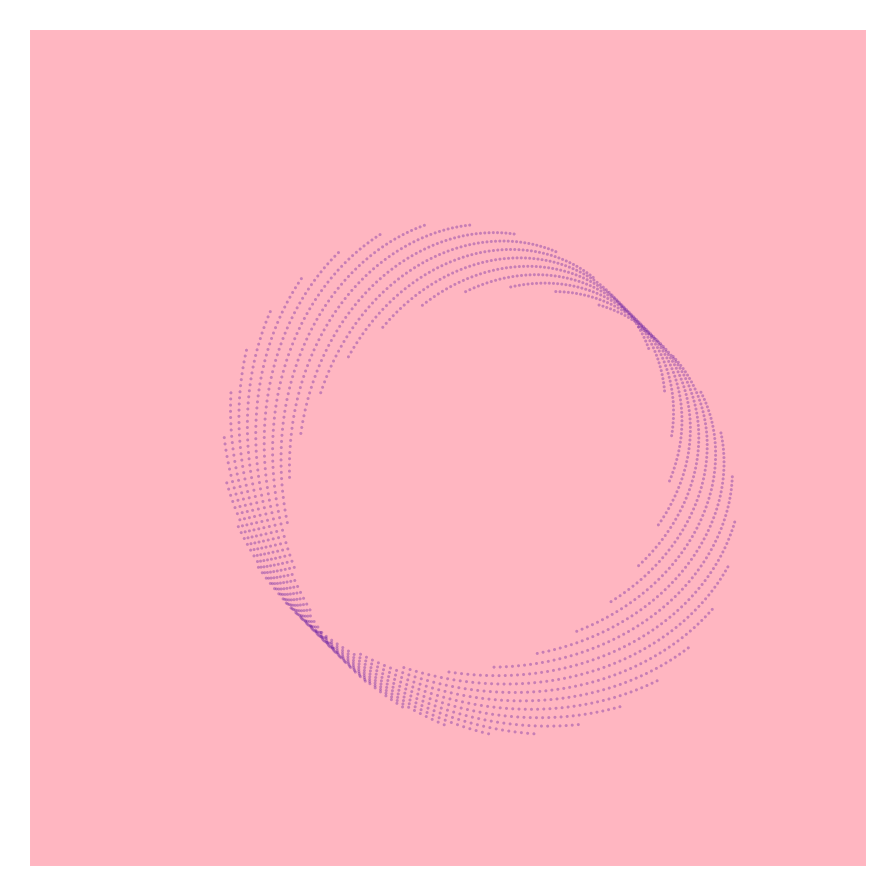
A WebGL 1 fragment shader for this background:

```glsl
precision highp float;
// A pink square in a white margin carries a twisted wreath of fine dots.
// A ring of evenly spaced dots turns while its centre drifts diagonally;
// each step is stamped in translucent violet, so crossings grow darker.

uniform vec2 u_resolution;

const vec3 PAPER = vec3(1.0);
const vec3 PINK = vec3(1.0, 0.714, 0.757);
const vec3 VIOLET = vec3(0.39, 0.10, 0.63);

const float MARGIN = 0.0335;                // white border width
const int STEPS = 65;                       // stamped rings
const float DOTS = 31.0;                    // dots on each ring
const float RING_RADIUS = 0.25;
const float DOT_RADIUS = 0.00165;
const float DOT_OPACITY = 0.36;
const float START_ANGLE = 0.055;            // radians
const float SWEEP = 1.517;                  // total turn of the ring
const vec2 DRIFT = vec2(0.0703, -0.0703);   // total travel of its centre
const float TAU = 6.28319;

// Signed distance to the closest dot of a ring centred on the origin.
float ringOfDots(vec2 p, float turn) {
  float spacing = TAU / DOTS;
  float index = floor((atan(p.y, p.x) - turn) / spacing + 0.5);
  float angle = index * spacing + turn;
  return length(p - RING_RADIUS * vec2(cos(angle), sin(angle))) - DOT_RADIUS;
}

// Coverage of a shape, smoothed over about one pixel.
float coverage(float dist, float pixel) {
  return clamp(0.5 - dist / pixel, 0.0, 1.0);
}

void main() {
  float pixel = 1.0 / min(u_resolution.x, u_resolution.y);
  vec2 p = (gl_FragCoord.xy - 0.5 * u_resolution) * pixel;

  // Pink panel
  float panel = max(abs(p.x), abs(p.y)) - (0.5 - MARGIN);
  vec3 color = mix(PAPER, PINK, coverage(panel, pixel));

  // Turning, drifting rings
  for (int i = 0; i < STEPS; i++) {
    float t = float(i) / float(STEPS - 1);
    vec2 q = p - DRIFT * t;
    if (abs(length(q) - RING_RADIUS) < DOT_RADIUS + pixel) {
      float dist = ringOfDots(q, START_ANGLE + SWEEP * t);
      color = mix(color, VIOLET, DOT_OPACITY * coverage(dist, pixel));
    }
  }

  gl_FragColor = vec4(color, 1.0);
}
```
